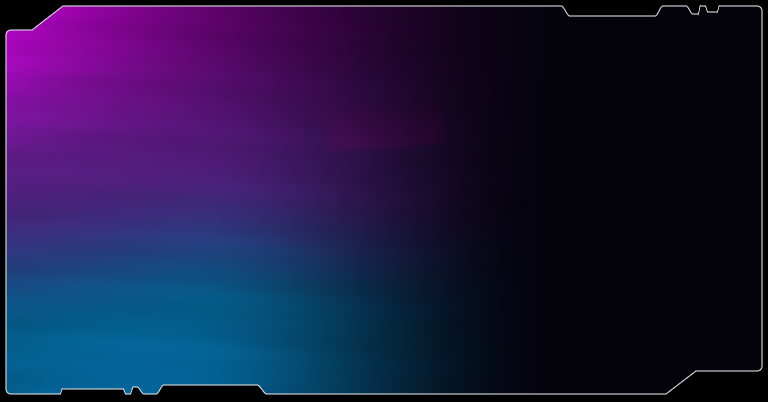
Give the GLSL for this background, as a Shadertoy shader.

```glsl
// Dark panel with a magenta-to-cyan glow inside a thin notched sci-fi frame.

// Layout units: x runs right, y runs down, over this design size
const vec2 DESIGN = vec2(768.0, 402.0);
const float LEFT = 6.0, RIGHT = 762.0, TOP = 6.0, BOTTOM = 394.0;
const float CORNER_RADIUS = 5.0;
const float LINE_HALF_WIDTH = 0.55;

const vec3 MAGENTA = vec3(0.72, 0.00, 0.75);
const vec3 VIOLET = vec3(0.28, 0.12, 0.43);
const vec3 CYAN = vec3(0.00, 0.33, 0.45);
const vec3 CYAN_GLOW = vec3(0.00, 0.06, 0.12);
const vec3 PATCH_TINT = vec3(0.05, -0.012, 0.015);
const vec3 NIGHT = vec3(0.014, 0.010, 0.048);
const vec3 LINE_COLOR = vec3(0.86, 0.87, 0.88);

const float FADE_END = 560.0;
const float BAND_STRENGTH = 0.025;

// Plateau that rises from a to b and falls from c to d
float tab(float x, float a, float b, float c, float d) {
    return smoothstep(a, b, x) - smoothstep(c, d, x);
}

float ramp(float x, float a, float b) {
    return clamp((x - a) / (b - a), 0.0, 1.0);
}

// Frame profiles
float topEdge(float x) {
    return TOP + 24.0 * (1.0 - ramp(x, 32.0, 63.0))
        + 10.0 * tab(x, 561.0, 570.0, 655.0, 663.0)
        + 8.0 * tab(x, 686.0, 693.0, 698.0, 700.5)
        + 6.0 * tab(x, 705.0, 708.0, 717.0, 719.5);
}

float bottomEdge(float x) {
    return BOTTOM - 23.0 * ramp(x, 666.0, 696.0)
        - 5.0 * tab(x, 60.0, 62.5, 123.0, 126.0)
        - 7.0 * tab(x, 130.0, 133.5, 137.0, 144.0)
        - 9.0 * tab(x, 156.0, 164.0, 257.0, 267.0);
}

// Intersection of two distances with a rounded corner
float roundMax(float a, float b, float r) {
    vec2 u = max(vec2(a, b) + r, 0.0);
    return min(-r, max(a, b)) + length(u);
}

// Approximate signed distance to the frame, negative inside
float frameDistance(vec2 p) {
    const float STEP = 0.75;
    float topSlope = (topEdge(p.x + STEP) - topEdge(p.x - STEP)) / (2.0 * STEP);
    float bottomSlope = (bottomEdge(p.x + STEP) - bottomEdge(p.x - STEP)) / (2.0 * STEP);
    float above = (topEdge(p.x) - p.y) / length(vec2(1.0, topSlope));
    float below = (p.y - bottomEdge(p.x)) / length(vec2(1.0, bottomSlope));
    float sides = max(LEFT - p.x, p.x - RIGHT);
    return roundMax(sides, max(above, below), CORNER_RADIUS);
}

// Soft colour layers that fade toward the right
vec3 glowColor(vec2 p) {
    float topFade = pow(max(1.0 - p.x / FADE_END, 0.0), 1.5);
    float lowFade = 1.0 - smoothstep(190.0, FADE_END, p.x);

    // The cyan layer swells upward left of the centre
    float hump = (p.x - 220.0) / 150.0;
    float liftedY = p.y + 25.0 * exp(-hump * hump);
    float cyanAmount = smoothstep(190.0, 340.0, liftedY);

    vec3 color = mix(MAGENTA * topFade, VIOLET * lowFade, smoothstep(0.0, 220.0, p.y));
    color = mix(color, CYAN * lowFade, cyanAmount);

    vec2 glow = (p - vec2(135.0, 385.0)) / vec2(150.0, 75.0);
    color += CYAN_GLOW * exp(-dot(glow, glow));

    // Faint magenta patch with a slanted lower edge
    float patchBottom = 151.0 - 0.07 * (p.x - 333.0);
    float patchMask = tab(p.x, 315.0, 340.0, 435.0, 448.0)
        * tab(p.y, 85.0, 140.0, patchBottom - 2.0, patchBottom + 3.0);
    color += PATCH_TINT * patchMask;

    // Broad uneven bands
    float bands = sin(p.y * 0.11 + sin(p.x * 0.013) * 1.5)
        + 0.6 * sin(p.y * 0.23 - p.x * 0.017);
    return max(color * (1.0 + BAND_STRENGTH * bands), 0.0);
}

void mainImage(out vec4 fragColor, in vec2 fragCoord) {
    vec2 uv = fragCoord / iResolution.xy;
    vec2 p = vec2(uv.x, 1.0 - uv.y) * DESIGN;
    float pixel = DESIGN.x / iResolution.x;

    float d = frameDistance(p);
    float inside = clamp(0.5 - d / pixel, 0.0, 1.0);
    float line = clamp((LINE_HALF_WIDTH - abs(d)) / pixel + 0.5, 0.0, 1.0);

    vec3 color = (glowColor(p) + NIGHT) * inside;
    color = mix(color, LINE_COLOR, line);
    fragColor = vec4(color, 1.0);
}
```
